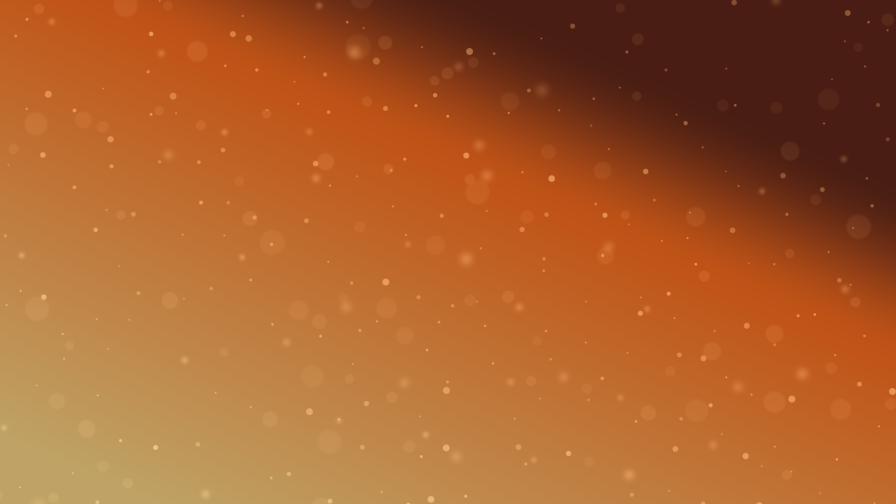
Write a Shadertoy shader that draws this background.

```glsl
// Diagonal dusk gradient from pale sand through orange to dark brown, with drifting bokeh dust.

#define SLOPE 0.44          // fall of the colour bands per unit of width
#define DARK_END -0.42      // band position where brown is solid
#define ORANGE_PEAK -0.06   // band position of the purest orange
#define SAND_END 0.86       // band position where sand is solid
#define BROWN vec3(0.285, 0.115, 0.075)
#define ORANGE vec3(0.755, 0.328, 0.090)
#define SAND vec3(0.750, 0.635, 0.395)
#define DUST vec3(1.0, 0.70, 0.44)
#define SPECK_ALPHA 0.72
#define DISC_ALPHA 0.15
#define GLOW_ALPHA 0.48

// Four random values in 0..1 for a cell and a layer seed.
vec4 hash4(vec2 cell, float seed) {
    vec4 q = fract(vec4(cell.xyx, seed) * vec4(0.1031, 0.1030, 0.0973, 0.1099));
    q += dot(q, q.wzxy + 33.33);
    return fract((q.xxyz + q.yzzw) * q.zywx);
}

// Position across the bands, growing from the upper right to the lower left.
float bandPosition(vec2 p) {
    return 1.0 - p.y - SLOPE * p.x;
}

vec3 duskGradient(float band) {
    vec3 warm = mix(ORANGE, SAND, clamp((band - ORANGE_PEAK) / (SAND_END - ORANGE_PEAK), 0.0, 1.0));
    return mix(BROWN, warm, smoothstep(DARK_END, ORANGE_PEAK, band));
}

// Coverage of one layer of scattered round particles.
// radii: smallest and largest; softness: 0 is a crisp disc, 1 a full glow.
float particles(vec2 p, float cellSize, vec2 radii, float softness, float density, float seed) {
    float pixel = 1.0 / iResolution.y;
    vec2 home = floor(p / cellSize);
    float clear = 1.0;
    for (int y = -1; y <= 1; y++) {
        for (int x = -1; x <= 1; x++) {
            vec2 cell = home + vec2(x, y);
            vec4 rnd = hash4(cell + 17.0, seed);
            vec2 center = (cell + rnd.xy) * cellSize;
            float radius = mix(radii.x, radii.y, rnd.z * rnd.z);
            float edge = max(softness * radius, pixel);
            float cover = 1.0 - smoothstep(radius - edge, radius + 0.5 * pixel, distance(p, center));
            cover *= mix(1.0, cover, softness);

            // Fewer particles in the sandy corner and the far brown corner.
            float band = bandPosition(center);
            float crowd = density * (1.0 - 0.45 * smoothstep(0.1, 0.7, abs(band - 0.02)));
            float strength = 0.55 + 0.45 * fract(rnd.w * 37.0);
            clear *= 1.0 - cover * strength * step(rnd.w, crowd);
        }
    }
    return 1.0 - clear;
}

void mainImage(out vec4 fragColor, in vec2 fragCoord) {
    vec2 p = fragCoord / iResolution.y;
    float band = bandPosition(p);
    vec3 color = duskGradient(band);

    // Dust is dimmer where the background is dark.
    float light = mix(0.62, 1.0, smoothstep(DARK_END, ORANGE_PEAK, band));
    vec3 dust = mix(DUST, vec3(1.0, 0.86, 0.60), smoothstep(0.2, SAND_END, band));

    // Large faint discs, soft glows, then small crisp specks.
    float discs = particles(p, 0.125, vec2(0.010, 0.029), 0.25, 0.85, 3.0);
    float glows = particles(p, 0.170, vec2(0.013, 0.030), 1.0, 0.80, 11.0);
    float specks = particles(p, 0.080, vec2(0.0022, 0.0075), 0.15, 0.95, 23.0);

    color = mix(color, dust, discs * DISC_ALPHA * light);
    color = mix(color, dust, glows * GLOW_ALPHA * light);
    color = mix(color, dust, specks * SPECK_ALPHA * light);
    fragColor = vec4(color, 1.0);
}
```
